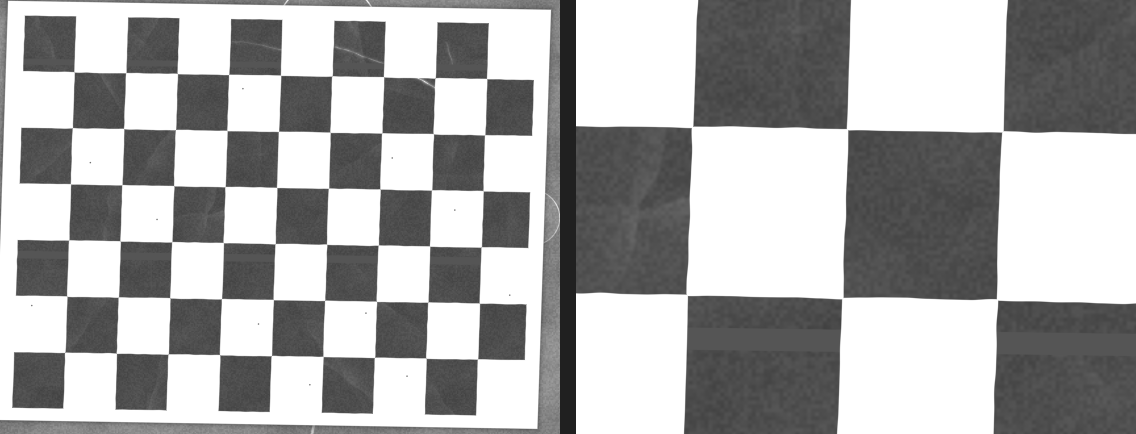
Left, the full canvas; right, a detail of the centre.
Give the GLSL for this pattern, as a WebGL 2 fragment shader.

```glsl
#version 300 es
precision highp float;

uniform vec2 u_resolution;
out vec4 fragColor;

const vec2 CELL = vec2(0.1189, 0.1293);   // cell size, canvas height = 1
const vec2 COUNT = vec2(10.0, 7.0);

float hash(vec2 p) {
    vec3 q = fract(vec3(p.xyx) * 0.1031);
    q += dot(q, q.yzx + 33.33);
    return fract((q.x + q.y) * q.z);
}

float noise(vec2 p) {
    vec2 i = floor(p), f = fract(p);
    f = f * f * (3.0 - 2.0 * f);
    return mix(mix(hash(i), hash(i + vec2(1, 0)), f.x),
               mix(hash(i + vec2(0, 1)), hash(i + vec2(1, 1)), f.x), f.y);
}

float fbm(vec2 p) {
    float sum = 0.0, amp = 0.5;
    for (int i = 0; i < 4; i++) {
        sum += amp * noise(p);
        p = p * 2.03 + 17.0;
        amp *= 0.5;
    }
    return sum;
}

float boxDist(vec2 q, vec2 halfSize) {
    vec2 d = abs(q) - halfSize;
    return max(d.x, d.y);
}

float segDist(vec2 p, vec2 a, vec2 b) {
    vec2 ab = b - a;
    return length(p - a - ab * clamp(dot(p - a, ab) / dot(ab, ab), 0.0, 1.0));
}

float cover(float d) {
    float px = 0.8 / u_resolution.y;
    return 1.0 - smoothstep(-px, px, d);
}

// Thin broken highlight along a fold
float fold(vec2 p, vec2 a, vec2 b) {
    float d = segDist(p + 0.006 * (noise(p * 50.0) - 0.5), a, b);
    return exp(-d * 420.0) * (0.4 + 0.8 * noise(p * 90.0));
}

float tableTone(vec2 p, float paperDist) {
    float tone = 0.42 + 0.2 * fbm(p * vec2(9.0, 14.0)) + 0.09 * (noise(p * 300.0) - 0.5);
    // Round marks partly hidden by the sheet
    vec2 side = p - vec2(1.2256, 0.5017);
    vec2 top = p - vec2(0.754, 0.076);
    tone += 0.06 * cover(length(side) - 0.064);
    tone += 0.4 * cover(abs(length(side) - 0.064) - 0.001) * (0.4 + 0.6 * noise(p * 40.0));
    tone += 0.45 * cover(abs(length(top) - 0.118) - 0.0015);
    tone += 0.25 * cover(segDist(p, vec2(0.717, 1.01), vec2(0.725, 0.97)) - 0.003);
    // Shadow beside the sheet
    return tone * (1.0 - 0.3 * exp(-max(paperDist, 0.0) * 200.0));
}

float squareTone(vec2 p, vec2 g, vec2 id) {
    float tone = 0.302 + 0.06 * (fbm(p * 22.0) - 0.47) + 0.055 * (noise(p * 330.0) - 0.5);
    // Creased facets, different in each square
    for (float k = 0.0; k < 2.0; k++) {
        vec2 seed = id + 31.0 * k;
        float angle = 6.283 * hash(seed + 3.1);
        float d = dot(g - id - 0.5, vec2(cos(angle), sin(angle))) + 0.5 * (hash(seed + 8.7) - 0.5);
        d += 0.1 * (noise(g * 4.0) - 0.5);
        float amount = 0.09 * pow(hash(seed + 5.3), 2.0) * noise(g * 3.0 + k * 9.0);
        tone += amount * smoothstep(-0.02, 0.02, d) * exp(-max(d, 0.0) * 6.0);
    }
    tone += 0.16 * fold(p, vec2(0.534, 0.094), vec2(0.653, 0.114));
    tone += 0.28 * fold(p, vec2(0.774, 0.108), vec2(0.887, 0.148));
    tone += 0.55 * fold(p, vec2(0.955, 0.175), vec2(1.005, 0.204));
    tone += 0.18 * fold(p, vec2(1.03, 0.1), vec2(1.045, 0.16));
    // Flat bands across the first and fifth rows
    float first = abs(g.y - 0.825 + 0.003 * g.x) - 0.052;
    float fifth = abs(g.y - 4.265 + 0.002 * g.x) - 0.066;
    return mix(tone, 0.335, cover(min(first, fifth) * CELL.y));
}

void main() {
    vec2 p = vec2(gl_FragCoord.x, u_resolution.y - gl_FragCoord.y) / u_resolution.y;

    // Slightly turned grid coordinates
    vec2 r = p - vec2(0.0572, 0.0354);
    vec2 g = (r + vec2(0.0325 * r.y, -0.0165 * r.x)) / CELL;

    // Sheet on the table
    float paperDist = boxDist((g - vec2(4.93, 3.482)) * CELL, vec2(5.265, 3.738) * CELL);
    float tone = mix(tableTone(p, paperDist), 1.0, cover(paperDist));

    // Specks on some of the white cells
    vec2 cell = floor(g);
    vec2 spot = 0.15 + 0.7 * vec2(hash(cell + 41.0), hash(cell + 73.0));
    bool white = mod(cell.x + cell.y, 2.0) > 0.5 && boxDist(g - COUNT * 0.5, COUNT * 0.5) < 0.0;
    if (white && hash(cell + 19.0) < 0.25)
        tone = mix(tone, 0.35, cover(length((g - cell - spot) * CELL) - 0.0014));

    // Dark squares, nearest four cells
    vec2 wobble = 0.0012 * (vec2(noise(p * 60.0), noise(p * 60.0 + 50.0)) - 0.5);
    for (int k = 0; k < 4; k++) {
        vec2 id = floor(g - 0.5) + vec2(k % 2, k / 2);
        bool inside = all(greaterThanEqual(id, vec2(0.0))) && all(lessThan(id, COUNT));
        if (!inside || mod(id.x + id.y, 2.0) > 0.5) continue;
        float right = id.x > 8.5 ? 0.91 : 1.0;   // narrow last column
        vec2 size = vec2(right, 1.0) * CELL;
        vec2 q = (g - id) * CELL - 0.5 * size + wobble;
        float d = boxDist(q, 0.5 * size - 0.0006);
        tone = mix(tone, squareTone(p, g, id), cover(d));
    }

    fragColor = vec4(vec3(clamp(tone, 0.0, 1.0)), 1.0);
}
```
